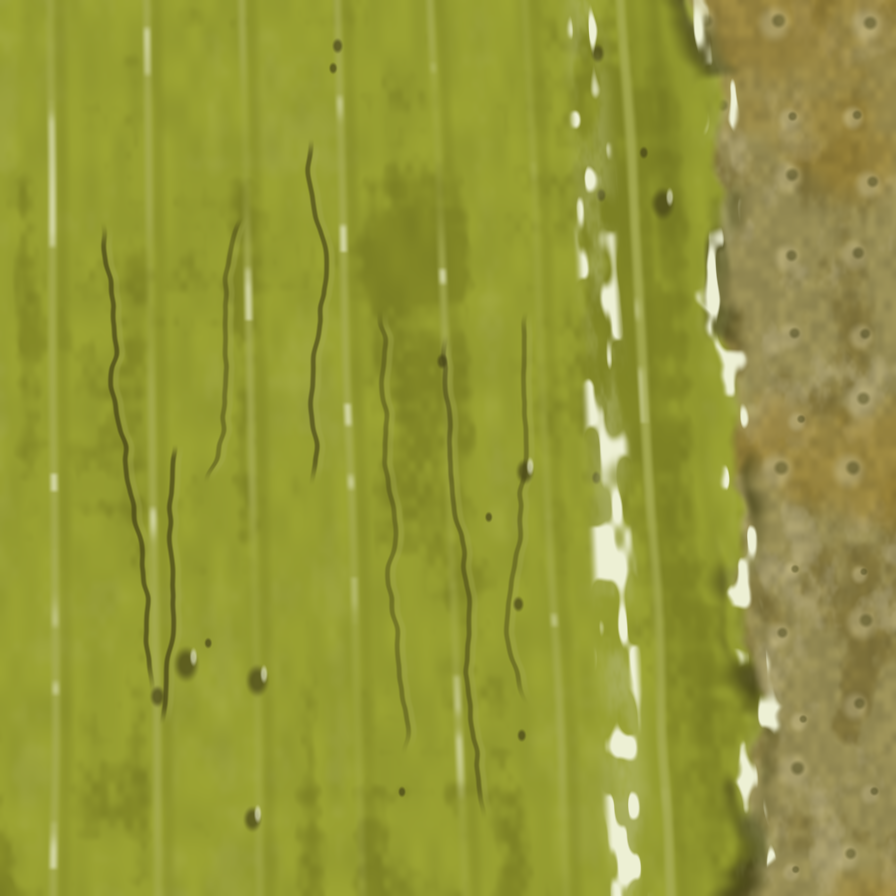
Reproduce this texture procedurally as a three.js fragment shader.

```glsl
// Draws a macro view of a ribbed green leaf blade with cracks, wet glints and a dry tan margin.
varying vec2 vUv;

const vec3 LEAF = vec3(0.59, 0.62, 0.19);
const vec3 LEAF_DARK = vec3(0.50, 0.52, 0.145);
const vec3 LEAF_PALE = vec3(0.65, 0.67, 0.32);
const vec3 TAN = vec3(0.59, 0.55, 0.33);
const vec3 TAN_DARK = vec3(0.50, 0.45, 0.23);
const vec3 TAN_PALE = vec3(0.67, 0.63, 0.45);
const vec3 OCHRE = vec3(0.60, 0.50, 0.19);
const vec3 SHADOW = vec3(0.27, 0.26, 0.09);
const vec3 GLINT = vec3(0.93, 0.94, 0.83);

float hash(vec2 p) {
  vec3 q = fract(p.xyx * 0.1031);
  q += dot(q, q.yzx + 33.33);
  return fract((q.x + q.y) * q.z);
}

float noise(vec2 p) {
  vec2 cell = floor(p), f = fract(p);
  f = f * f * (3.0 - 2.0 * f);
  float low = mix(hash(cell), hash(cell + vec2(1.0, 0.0)), f.x);
  float high = mix(hash(cell + vec2(0.0, 1.0)), hash(cell + 1.0), f.x);
  return mix(low, high, f.y);
}

float fbm(vec2 p) {
  float sum = 0.0, amp = 0.533;
  for (int i = 0; i < 4; i++) {
    sum += amp * noise(p);
    p = p * 2.03 + 17.0;
    amp *= 0.5;
  }
  return sum;
}

// Soft vertical stripe around a centre line.
float band(float x, float centre, float halfWidth) {
  return 1.0 - smoothstep(0.0, halfWidth, abs(x - centre));
}

// Soft ellipse, 1 at its centre.
float blob(vec2 p, vec2 centre, vec2 radius) {
  return 1.0 - smoothstep(0.35, 1.0, length((p - centre) / radius));
}

// Thin line that wanders down from top to bottom.
float crack(vec2 p, vec2 top, vec2 bottom, float wander, float width) {
  float t = (top.y - p.y) / (top.y - bottom.y);
  float path = mix(top.x, bottom.x, t) + wander * (fbm(vec2(p.y * 7.0, top.x * 90.0)) - 0.5);
  float ends = smoothstep(0.0, 0.06, t) * (1.0 - smoothstep(0.92, 1.0, t));
  return ends * (1.0 - smoothstep(width * 0.25, width, abs(p.x - path)));
}

// Blade tissue: mottling, lengthwise fibres and faint cross cells.
vec3 leafTissue(vec2 p) {
  float mottle = fbm(p * vec2(9.0, 7.0));
  float fibre = noise(vec2(p.x * 34.0, p.y * 1.6));
  float cross = noise(p * vec2(8.0, 44.0));
  float grain = noise(p * vec2(120.0, 75.0));
  float tone = 0.48 * mottle + 0.30 * fibre + 0.12 * cross + 0.10 * grain;
  vec3 c = mix(LEAF_DARK, LEAF, smoothstep(0.32, 0.52, tone));
  c = mix(c, LEAF_PALE, 0.35 * smoothstep(0.58, 0.78, tone));
  return c * (0.96 + 0.08 * noise(p * vec2(60.0, 24.0)));
}

// Dry margin: cloudy tan with ochre patches and pitted pale pores.
vec3 dryTissue(vec2 p) {
  vec3 c = mix(TAN_DARK, TAN, smoothstep(0.25, 0.5, fbm(p * vec2(22.0, 16.0))));
  c = mix(c, TAN_PALE, 0.7 * smoothstep(0.52, 0.75, fbm(p * vec2(28.0, 19.0) + 40.0)));
  c = mix(c, OCHRE, 0.6 * smoothstep(0.5, 0.72, fbm(p * vec2(5.0, 6.0) + 9.0)));
  vec2 cell = floor(p * 12.0);
  vec2 jitter = vec2(hash(cell), hash(cell + 31.0));
  vec2 pore = fract(p * 12.0) - 0.3 - 0.4 * jitter;
  float size = 0.14 + 0.14 * jitter.y;
  c = mix(c, TAN_PALE * 1.08, 0.6 * blob(pore, vec2(0.0), vec2(size, size * 1.1)));
  c = mix(c, SHADOW, 0.5 * blob(pore, vec2(0.06, 0.04), vec2(size * 0.45)));
  return c * (0.93 + 0.14 * noise(p * vec2(110.0, 85.0)));
}

void main() {
  vec2 p = vUv;
  // The right side leans outwards towards the bottom.
  vec2 s = vec2(p.x / (1.0 + 0.08 * (1.0 - p.y)), p.y);
  vec3 color = leafTissue(s);

  // Pale ribs, broken along their length
  for (float i = 0.0; i < 7.0; i++) {
    float x = 0.055 + 0.106 * i + 0.004 * noise(vec2(s.y * 5.0, i * 7.0));
    float lit = smoothstep(0.3, 0.75, noise(vec2(s.y * 6.0, i * 13.0 + 2.0)));
    float wet = smoothstep(0.72, 0.88, noise(vec2(s.y * 26.0, i * 19.0))) * lit;
    color = mix(color, LEAF_DARK, 0.4 * band(s.x, x + 0.011, 0.012));
    color = mix(color, LEAF_PALE, (0.25 + 0.5 * lit) * band(s.x, x, 0.008));
    color = mix(color, GLINT, 0.6 * wet * band(s.x, x, 0.007));
  }

  // Folded strip beside the margin
  float fold = band(s.x, 0.735, 0.05);
  color = mix(color, LEAF_DARK * 0.9, 0.7 * fold * noise(s * vec2(70.0, 5.0)));
  color = mix(color, LEAF_PALE, 0.7 * band(s.x, 0.692 + 0.006 * noise(s.yy * 6.0), 0.008));

  // Dark cracks with a pale lip
  for (float i = 0.0; i < 7.0; i++) {
    float a = hash(vec2(i, 3.0)), b = hash(vec2(i, 11.0));
    vec2 top = vec2(0.12 + 0.075 * i, 0.45 + 0.55 * b);
    vec2 bottom = top + vec2(0.14 * (a - 0.4), -0.2 - 0.45 * a);
    float strength = 0.35 + 0.4 * hash(vec2(i, 23.0));
    color = mix(color, LEAF_PALE, 0.35 * crack(p - vec2(0.006, 0.0), top, bottom, 0.06, 0.005));
    color = mix(color, SHADOW, strength * crack(p, top, bottom, 0.06, 0.0042));
  }

  // Ragged dry margin with shaded hollows
  float edge = 0.783 + 0.03 * (noise(s.yy * 9.0) - 0.5) + 0.014 * (noise(s.yy * 37.0) - 0.5);
  color = mix(color, dryTissue(p), smoothstep(-0.006, 0.009, s.x - edge));
  float hollow = smoothstep(0.48, 0.75, noise(s * vec2(32.0, 17.0) + 5.0));
  color = mix(color, SHADOW, 0.85 * hollow * band(s.x, edge, 0.035));

  // Scattered dark specks, some catching light
  for (float i = 0.0; i < 18.0; i++) {
    vec2 at = vec2(0.76 * hash(vec2(i, 41.0)), hash(vec2(i, 57.0)));
    float size = 0.005 + 0.013 * pow(hash(vec2(i, 71.0)), 2.0);
    color = mix(color, SHADOW, 0.7 * blob(p, at, vec2(size, size * 1.4)));
    color = mix(color, GLINT, 0.6 * step(0.011, size) * blob(p, at + size * 0.5, vec2(0.005, 0.012)));
  }

  // Wet sheen and glints along the fold and the margin
  float wetFold = band(s.x, 0.652, 0.034);
  float wetEdge = band(s.x, edge + 0.004, 0.024);
  float sheen = smoothstep(0.35, 0.7, fbm(s * vec2(40.0, 16.0) + 3.0));
  float sparkle = noise(s * vec2(85.0, 30.0) + 8.0) + 0.12 * (0.5 - s.y);
  color = mix(color, vec3(0.70, 0.72, 0.46), 0.6 * sheen * max(wetFold, 0.5 * wetEdge));
  color = mix(color, GLINT, smoothstep(0.62, 0.82, sparkle) * smoothstep(0.1, 0.6, max(wetFold, wetEdge)));

  gl_FragColor = vec4(color, 1.0);
}
```
